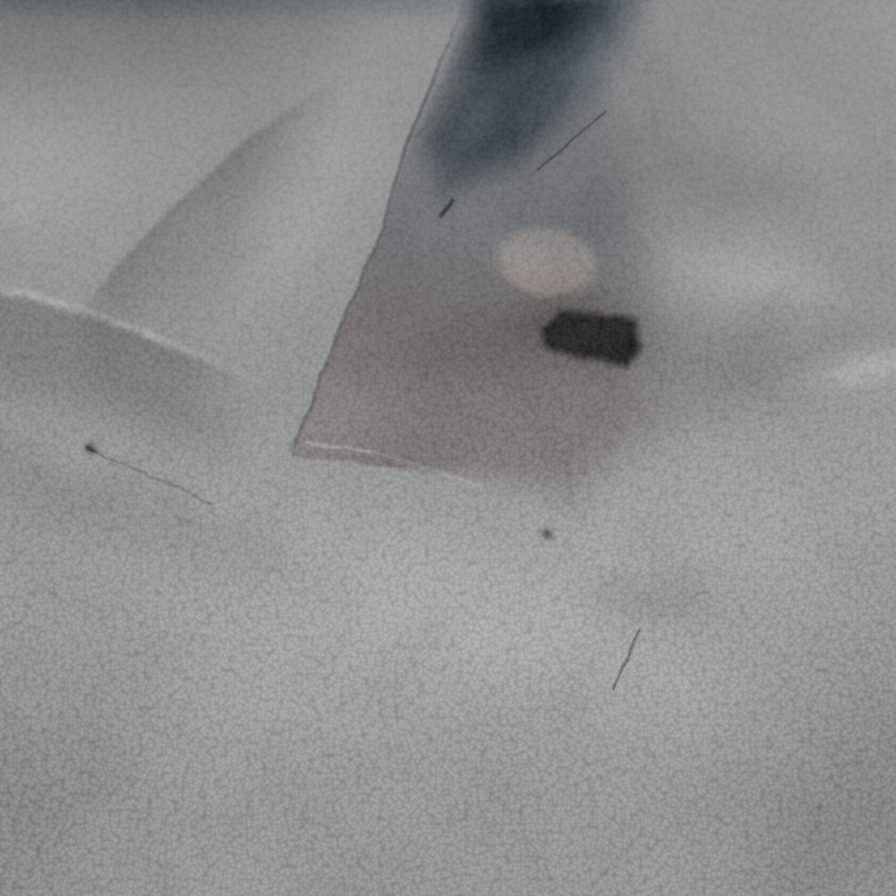
Reproduce this texture procedurally as a Shadertoy shader.

```glsl
// Weathered concrete: a stained slab with a wet dark streak, a small pit,
// creases and hairline cracks. Soft ellipses set the broad tones, polygon
// distances cut the stains, layered sines mottle them, cellular noise adds grit.

vec2 hash2(vec2 p) {
    vec3 q = fract(p.xyx * vec3(0.1031, 0.1030, 0.0973));
    q += dot(q, q.yzx + 33.33);
    return fract((q.xx + q.yz) * q.zy);
}

// Distance to the nearest scattered cell point.
float cellular(vec2 p) {
    vec2 id = floor(p), f = fract(p);
    float d = 4.0;
    for (int y = -1; y <= 1; y++)
    for (int x = -1; x <= 1; x++) {
        vec2 o = vec2(x, y);
        vec2 r = o + hash2(id + o) - f;
        d = min(d, dot(r, r));
    }
    return sqrt(d);
}

// Rotated, warped sines; roughly -1 to 1.
float mottle(vec2 p) {
    float sum = 0.0, amp = 0.5;
    for (int i = 0; i < 5; i++) {
        p += 0.6 * sin(p.yx * 1.3 + float(i));
        sum += amp * sin(p.x) * cos(p.y);
        p = mat2(1.2, 1.5, -1.5, 1.2) * p + 2.7;
        amp *= 0.6;
    }
    return sum;
}

float blob(vec2 p, vec2 center, vec2 radius, float angle) {
    float c = cos(angle), s = sin(angle);
    vec2 q = mat2(c, -s, s, c) * (p - center) / radius;
    return exp(-dot(q, q));
}

float segment(vec2 p, vec2 a, vec2 b) {
    vec2 d = b - a;
    return length(p - a - d * clamp(dot(p - a, d) / dot(d, d), 0.0, 1.0));
}

float stroke(float dist, float width) {
    float soft = max(width, 1.0 / iResolution.y);
    return 1.0 - smoothstep(0.0, 2.0 * soft, abs(dist));
}

// Signed distance, negative inside.
float polygon(vec2 p, vec2 v[8]) {
    float d = 9.0, side = 1.0;
    for (int i = 0; i < 8; i++) {
        vec2 a = v[i], b = v[(i + 7) % 8], e = b - a, w = p - a;
        d = min(d, segment(p, a, b));
        bvec3 c = bvec3(p.y >= a.y, p.y < b.y, e.x * w.y > e.y * w.x);
        if (all(c) || !any(c)) side = -side;
    }
    return side * d;
}

// Broad light and dark areas of the ground.
float groundTone(vec2 p) {
    float t = 0.575;
    t += 0.05 * blob(p, vec2(0.05, 0.82), vec2(0.13, 0.09), -0.5);
    t += 0.05 * blob(p, vec2(0.85, 0.43), vec2(0.20, 0.11), 0.2);
    t += 0.06 * blob(p, vec2(0.60, 0.29), vec2(0.25, 0.10), -0.3);
    t += 0.04 * blob(p, vec2(0.30, 0.30), vec2(0.30, 0.20), 0.0);
    t += 0.09 * blob(p, vec2(0.98, 0.59), vec2(0.07, 0.018), 0.15);
    t += 0.05 * blob(p, vec2(0.85, 0.69), vec2(0.09, 0.03), -0.2);
    t += 0.04 * blob(p, vec2(0.36, 0.82), vec2(0.05, 0.20), -0.4);
    t -= 0.12 * blob(p, vec2(0.12, 1.00), vec2(0.30, 0.10), 0.1);
    t -= 0.09 * blob(p, vec2(0.66, 0.80), vec2(0.09, 0.17), -0.4);
    t -= 0.05 * blob(p, vec2(0.84, 0.79), vec2(0.09, 0.04), 0.0);
    t -= 0.06 * blob(p, vec2(0.83, 0.59), vec2(0.14, 0.05), 0.3);
    t -= 0.06 * blob(p, vec2(0.96, 0.10), vec2(0.10, 0.12), -0.5);
    t -= 0.05 * blob(p, vec2(0.02, 0.12), vec2(0.14, 0.14), 0.0);
    t -= 0.05 * blob(p, vec2(0.10, 0.44), vec2(0.22, 0.04), -0.35);
    return t - 0.05 * blob(p, vec2(0.73, 0.33), vec2(0.08, 0.03), -0.2);
}

void mainImage(out vec4 fragColor, in vec2 fragCoord) {
    vec2 uv = fragCoord / iResolution.xy;
    float rough = mottle(uv * 26.0);
    vec2 p = uv + 0.004 * vec2(rough, mottle(uv * 31.0 + 7.0));

    vec3 col = groundTone(p + 0.012 * rough) * vec3(0.995, 1.0, 1.002);
    col += 0.018 * mottle(uv * 13.0 + 3.0) + 0.012 * rough;

    // Curved fold and ledge on the left.
    float t = p.x - 0.09;
    float fold = 0.655 + 1.25 * t - 1.2 * t * t - p.y;
    float foldSpan = smoothstep(0.07, 0.13, p.x) * (1.0 - smoothstep(0.25, 0.42, p.x));
    col -= 0.10 * foldSpan * smoothstep(-0.006, 0.008, fold) * exp(-max(fold, 0.0) / 0.07);
    float ledge = 0.677 - 0.2 * p.x - 0.55 * p.x * p.x - p.y;
    float ledgeSpan = 1.0 - smoothstep(0.18, 0.31, p.x);
    col -= 0.085 * ledgeSpan * smoothstep(0.0, 0.012, ledge) * (1.0 - smoothstep(0.06, 0.15, ledge));
    col += 0.09 * ledgeSpan * stroke(ledge, 0.004) * (0.6 + 0.6 * rough);

    // Stained slab: crisp on the left, fading to the right.
    float slab = polygon(p, vec2[8](vec2(0.534, 1.03), vec2(0.456, 0.844), vec2(0.423, 0.74), vec2(0.325, 0.492),
        vec2(0.52, 0.462), vec2(0.64, 0.425), vec2(0.76, 0.53), vec2(0.68, 1.03)));
    float slabSoft = mix(0.004, 0.075, smoothstep(0.42, 0.68, p.x));
    float stain = 1.0 - smoothstep(-slabSoft, 0.3 * slabSoft, slab);
    vec3 slabCol = mix(vec3(0.475, 0.455, 0.45), vec3(0.43, 0.44, 0.455), smoothstep(0.62, 0.76, p.y));
    slabCol -= 0.05 * blob(p, vec2(0.49, 0.62), vec2(0.13, 0.06), 0.0);
    slabCol += 0.05 * blob(p, vec2(0.37, 0.53), vec2(0.06, 0.05), -0.3) + 0.025 * rough;
    col = mix(col, slabCol, 0.9 * stain);

    // Wet streak with diagonal dark ridges.
    float wet = polygon(p + 0.008 * rough, vec2[8](vec2(0.53, 1.03), vec2(0.50, 0.935), vec2(0.46, 0.85), vec2(0.485, 0.765),
        vec2(0.585, 0.80), vec2(0.675, 0.875), vec2(0.71, 0.94), vec2(0.75, 1.03)));
    float ridge = mottle(mat2(14.0, -38.0, 22.0, 30.0) * uv);
    vec3 wetCol = mix(vec3(0.27, 0.295, 0.325), vec3(0.40, 0.42, 0.45), smoothstep(0.58, 0.69, p.x - 0.4 * (p.y - 0.9)));
    wetCol -= vec3(0.13, 0.12, 0.13) * blob(p, vec2(0.59, 0.975), vec2(0.09, 0.045), 0.3);
    col = mix(col, wetCol + 0.05 * ridge, 1.0 - smoothstep(-0.045, 0.008, wet));
    col -= vec3(0.16, 0.13, 0.10) * smoothstep(0.965, 1.01, p.y) * (1.0 - smoothstep(0.5, 0.8, p.x)) * 0.6;

    // Pale patch, then the pit and its shadow.
    col += vec3(0.11, 0.085, 0.07) * smoothstep(0.3, 0.6, blob(p, vec2(0.612, 0.707), vec2(0.06, 0.042), -0.2));
    col -= 0.12 * blob(p, vec2(0.655, 0.63), vec2(0.085, 0.04), -0.1);
    float pit = polygon(p, vec2[8](vec2(0.603, 0.632), vec2(0.625, 0.653), vec2(0.67, 0.652), vec2(0.712, 0.645),
        vec2(0.716, 0.612), vec2(0.702, 0.587), vec2(0.655, 0.599), vec2(0.607, 0.614)));
    col = mix(col, vec3(0.15, 0.15, 0.155) + 0.04 * rough, 1.0 - smoothstep(-0.009, 0.006, pit));

    // Cracks, pale scratches and specks.
    float slabEdge = stroke(slab, 0.002) * (1.0 - smoothstep(0.47, 0.53, p.x)) * smoothstep(0.49, 0.51, p.y);
    col -= 0.14 * slabEdge;
    col -= 0.20 * stroke(segment(p, vec2(0.713, 0.297), vec2(0.684, 0.232)), 0.0016);
    col -= 0.09 * stroke(segment(p, vec2(0.10, 0.50), vec2(0.235, 0.438)), 0.0016);
    col -= 0.12 * stroke(segment(p, vec2(0.60, 0.81), vec2(0.677, 0.876)), 0.0015);
    col -= 0.20 * stroke(segment(p, vec2(0.493, 0.76), vec2(0.505, 0.775)), 0.0025);
    col += 0.10 * stroke(segment(p, vec2(0.345, 0.508), vec2(0.41, 0.496)), 0.002);
    col += 0.05 * stroke(segment(p, vec2(0.41, 0.496), vec2(0.54, 0.459)), 0.002);
    col -= 0.28 * (blob(p, vec2(0.104, 0.499), vec2(0.006), 0.0) + blob(p, vec2(0.612, 0.405), vec2(0.006), 0.0));

    // Grit, coarser toward the viewer.
    float grit = 0.6 * cellular(uv * 210.0) + 0.4 * cellular(uv * 115.0 + 9.0) - 0.46;
    col -= grit * mix(0.17, 0.08, smoothstep(0.2, 0.95, uv.y));
    fragColor = vec4(clamp(col, 0.0, 1.0), 1.0);
}
```
